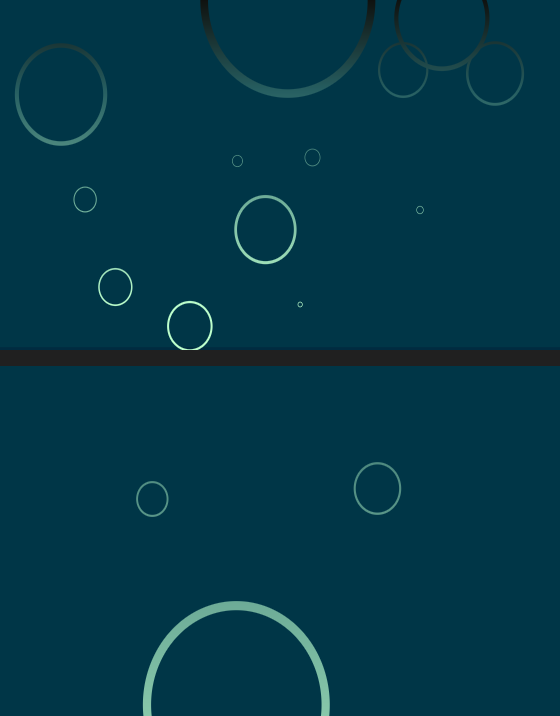
Top, the full canvas; bottom, a detail of the centre.
This background is drawn by a WebGL 2 fragment shader. Its source:

```glsl
#version 300 es
precision highp float;
// Thin, slightly tall bubble rings over a flat deep teal ground, in two groups:
// a few large rings and a trail of shrinking bubbles, placed by quadratic
// sequences. One gradient tints them, near black on top to pale mint below.

uniform vec2 u_resolution;
out vec4 fragColor;

const int LARGE_COUNT = 6;
const int SMALL_COUNT = 7;
const float LARGE_RADII[LARGE_COUNT] =
    float[LARGE_COUNT](0.25, 0.136, 0.132, 0.089, 0.083, 0.065);
const float SMALL_RADIUS = 0.072;   // first bubble of the trail
const float SMALL_SHRINK = 0.68;    // size ratio from one bubble to the next
const float TALLNESS = 1.11;        // ring height divided by its width
const float BAND_RATIO = 0.088;     // band width relative to the radius
const float MIN_BAND = 0.0018;
const float FLOOR_HEIGHT = 0.008;

const vec3 GROUND = vec3(0.0, 0.21, 0.28);
const vec3 FLOOR_SHADE = vec3(0.0, 0.17, 0.25);
const vec3 INK = vec3(0.06, 0.07, 0.06);
const vec3 TEAL = vec3(0.15, 0.37, 0.38);
const vec3 SAGE = vec3(0.49, 0.74, 0.64);
const vec3 MINT = vec3(0.74, 1.0, 0.80);

// Ring tint at a depth of 0 (top) to 1 (bottom).
vec3 tintAt(float depth) {
    vec3 tint = mix(INK, TEAL, clamp(depth / 0.26, 0.0, 1.0));
    tint = mix(tint, SAGE, clamp((depth - 0.26) / 0.365, 0.0, 1.0));
    return mix(tint, MINT, clamp((depth - 0.625) / 0.25, 0.0, 1.0));
}

// Wrapped quadratic sequence: x runs across, y runs down, both 0 to 1.
vec2 scatter(float rank, vec2 start, vec2 drift, vec2 bend) {
    return fract(start + rank * (drift + rank * bend));
}

// Antialiased cover of an upright elliptical band around a scattered place.
float ringCover(vec2 point, vec2 place, float radius, float aspect, float pixel) {
    vec2 centre = vec2(place.x * aspect, 1.0 - place.y);
    float halfBand = 0.5 * max(BAND_RATIO * radius, MIN_BAND);
    float fromCentre = length((point - centre) / vec2(1.0, TALLNESS));
    float edge = abs(fromCentre - radius + halfBand) - halfBand;
    return clamp(0.5 - edge / pixel, 0.0, 1.0);
}

void main() {
    float pixel = 1.0 / u_resolution.y;
    float aspect = u_resolution.x * pixel;
    vec2 point = gl_FragCoord.xy * pixel;

    // Ground with a narrow darker strip along the bottom
    float aboveFloor = clamp(0.5 + (point.y - FLOOR_HEIGHT) / pixel, 0.0, 1.0);
    vec3 color = mix(FLOOR_SHADE, GROUND, aboveFloor);

    // Large rings
    float cover = 0.0;
    for (int i = 0; i < LARGE_COUNT; i++) {
        vec2 place = scatter(float(i), vec2(0.514, 0.002),
                             vec2(0.2525, -0.034), vec2(0.0225, 0.084));
        cover = max(cover, ringCover(point, place, LARGE_RADII[i], aspect, pixel));
    }

    // Trail of shrinking bubbles
    float radius = SMALL_RADIUS;
    for (int i = 0; i < SMALL_COUNT; i++) {
        vec2 place = scatter(float(i), vec2(0.72, 0.2),
                             vec2(0.256, 0.555), vec2(0.23, 0.065));
        cover = max(cover, ringCover(point, place, radius, aspect, pixel));
        radius *= SMALL_SHRINK;
    }

    fragColor = vec4(mix(color, tintAt(1.0 - point.y), cover), 1.0);
}
```
